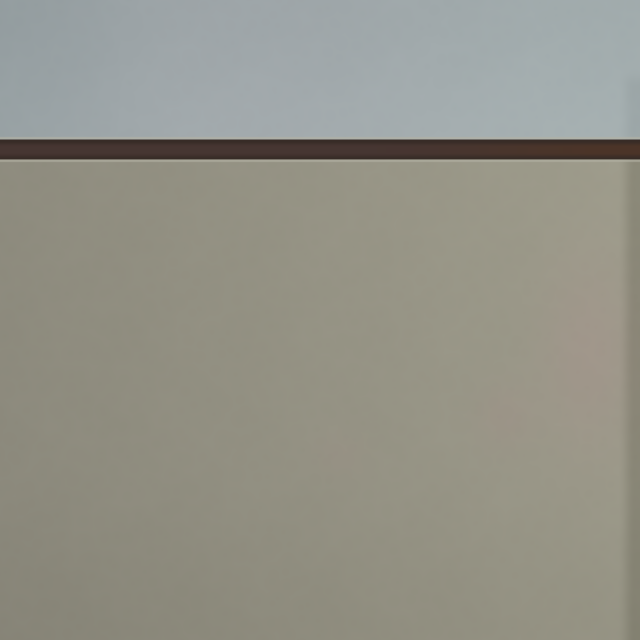
A three.js fragment shader for this background:

```glsl
varying vec2 vUv;

const float RAIL_BOTTOM = 0.751;
const float RAIL_TOP = 0.782;

// Soft-edged interval, 1 between lo and hi
float band(float x, float lo, float hi, float soft) {
  return smoothstep(lo - soft, lo + soft, x) * (1.0 - smoothstep(hi - soft, hi + soft, x));
}

// Elliptical glow with a smooth falloff
float glow(vec2 p, vec2 center, vec2 radius) {
  vec2 d = (p - center) / radius;
  return exp(-dot(d, d));
}

vec2 hash2(vec2 p) {
  vec2 q = vec2(dot(p, vec2(127.1, 311.7)), dot(p, vec2(269.5, 183.3)));
  return fract(sin(q) * 43758.55);
}

// Distance to the nearest scattered cell point
float cellular(vec2 p) {
  vec2 cell = floor(p);
  vec2 f = fract(p);
  float nearest = 2.0;
  for (int y = -1; y <= 1; y++) {
    for (int x = -1; x <= 1; x++) {
      vec2 offset = vec2(float(x), float(y));
      nearest = min(nearest, length(offset + hash2(cell + offset) - f));
    }
  }
  return nearest;
}

// Cool upper panel, lighter toward the right and the rail
vec3 upperPanel(vec2 p) {
  vec3 shade = vec3(0.585, 0.622, 0.632);
  vec3 middle = vec3(0.627, 0.656, 0.668);
  vec3 light = vec3(0.640, 0.680, 0.685);
  vec3 color = mix(shade, middle, smoothstep(-0.05, 0.35, p.x));
  color = mix(color, light, smoothstep(0.35, 0.95, p.x));
  return color + 0.018 * (1.0 - smoothstep(RAIL_TOP, 1.0, p.y)) - 0.008;
}

// Warm wall with a broad diagonal light and faint rosy stains
vec3 lowerWall(vec2 p) {
  vec3 shade = vec3(0.545, 0.535, 0.485);
  vec3 light = vec3(0.625, 0.616, 0.552);
  float lit = clamp(0.08 + 0.78 * p.x + 0.24 * (p.y - 0.4), 0.0, 1.0);
  vec3 color = mix(shade, light, lit);
  color -= 0.016 * (1.0 - smoothstep(0.0, 0.3, p.y));
  float stain = glow(p, vec2(0.92, 0.45), vec2(0.07, 0.14));
  stain += 0.65 * glow(p, vec2(0.79, 0.35), vec2(0.045, 0.05));
  stain += 0.4 * glow(p, vec2(0.53, 0.29), vec2(0.04, 0.035));
  return color + stain * vec3(0.018, -0.012, 0.004);
}

// Dark rail with a lighter core, browner toward the right
vec3 railColor(vec2 p) {
  vec3 edge = vec3(0.215, 0.170, 0.150);
  vec3 core = mix(vec3(0.275, 0.210, 0.195), vec3(0.295, 0.205, 0.155), smoothstep(0.55, 1.0, p.x));
  float across = (p.y - RAIL_BOTTOM) / (RAIL_TOP - RAIL_BOTTOM);
  return mix(edge, core, band(across, 0.18, 0.78, 0.16));
}

void main() {
  float soft = 0.0014;
  vec3 color = mix(lowerWall(vUv), upperPanel(vUv), step(0.766, vUv.y));

  // Faint surface mottling
  float grain = cellular(vUv * 42.0) - 0.5;
  float waves = sin(vUv.x * 31.0 + 2.0 * sin(vUv.y * 17.0)) * sin(vUv.y * 23.0);
  color += 0.006 * grain + 0.002 * waves;

  // Shadow along the right side
  float shadow = smoothstep(0.965, 0.992, vUv.x);
  float wallShadow = 1.0 - smoothstep(RAIL_BOTTOM, RAIL_TOP, vUv.y);
  float shadowHeight = 1.0 - smoothstep(0.86, 0.90, vUv.y);
  color -= shadow * shadowHeight * mix(0.035, 0.075, wallShadow);

  // Thin light lips above and below the rail
  float lip = band(vUv.y, RAIL_TOP, RAIL_TOP + 0.004, soft);
  lip += band(vUv.y, RAIL_BOTTOM - 0.004, RAIL_BOTTOM, soft);
  color = mix(color, vec3(0.700, 0.695, 0.640), 0.65 * lip);

  float rail = band(vUv.y, RAIL_BOTTOM, RAIL_TOP, soft);
  color = mix(color, railColor(vUv), rail);
  gl_FragColor = vec4(color, 1.0);
}
```
